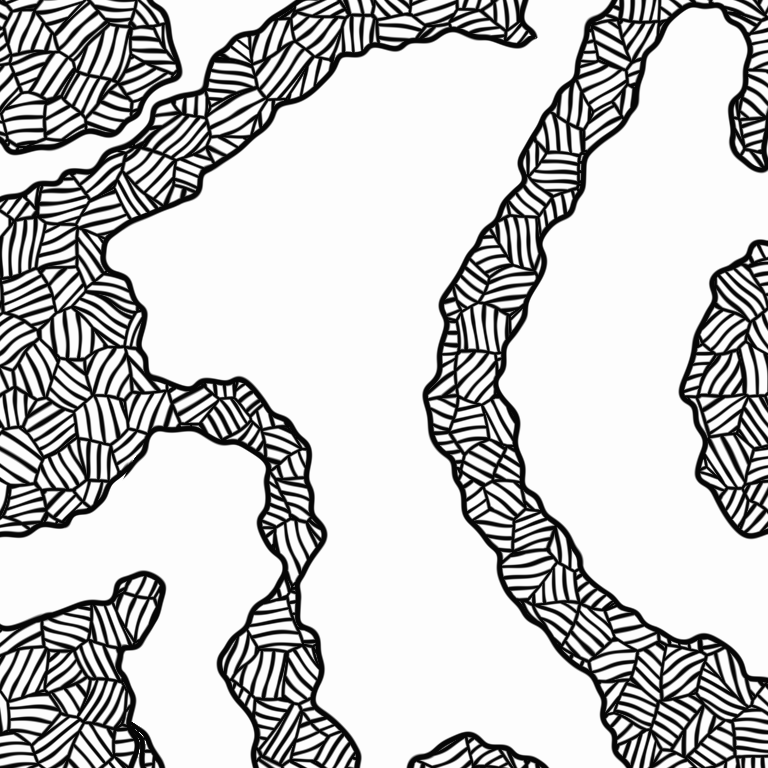
Write a Shadertoy shader that draws this pattern.

```glsl
// Winding ink veins around blank voids, filled with patches of hand-drawn hatching.

const vec3 PAPER = vec3(0.992);
const vec3 INK = vec3(0.025);
const float SOFTNESS = 0.0029;   // width of the blurred pen edge

vec2 hash22(vec2 p) {
    vec3 q = fract(p.xyx * vec3(0.1031, 0.1030, 0.0973));
    q += dot(q, q.yzx + 33.33);
    return fract((q.xx + q.yz) * q.zy);
}

// Layered sines that bend straight shapes into hand-drawn ones.
vec2 wobble(vec2 p, float freq, float amp) {
    return amp * vec2(sin(freq * p.y + 1.6 * sin(freq * 0.6 * p.x)),
                      sin(freq * p.x * 1.1 + 1.7 + 1.6 * sin(freq * 0.7 * p.y)));
}

float smoothUnion(float a, float b, float k) {
    float h = max(k - abs(a - b), 0.0) / k;
    return min(a, b) - 0.25 * h * h * k;
}

float ellipse(vec2 p, vec2 center, vec2 radii) {
    return (length((p - center) / radii) - 1.0) * min(radii.x, radii.y);
}

float capsule(vec2 p, vec2 a, vec2 b, float radius) {
    vec2 ab = b - a;
    return length(p - a - ab * clamp(dot(p - a, ab) / dot(ab, ab), 0.0, 1.0)) - radius;
}

// S-shaped vein climbing from the left edge to the top.
float risingVein(vec2 p, float halfWidth) {
    float center = 0.69 + 0.31 * smoothstep(0.0, 0.55, p.x);
    float slope = 0.8 * smoothstep(0.0, 0.25, p.x) * smoothstep(0.55, 0.3, p.x);
    float d = abs(p.y - center) / sqrt(1.0 + slope * slope) - halfWidth;
    return max(d, p.x - 0.69);
}

// Arch that turns into a vertical stem of changing width.
float archVein(vec2 p, vec2 center, float radius) {
    float bend = 0.03 * smoothstep(0.3, 0.12, p.y) - 0.05 * smoothstep(0.12, 0.0, p.y);
    vec2 q = vec2(p.x + bend, p.y) - center;
    float width = 0.031 - 0.018 * exp(-pow((p.y - 0.25) / 0.035, 2.0))
                + 0.028 * smoothstep(0.22, 0.14, p.y);
    float d = abs(length(vec2(q.x, max(q.y, 0.0))) - radius) - width;
    return max(d, 0.18 - p.x);
}

// Hyperbolic vein that swells into a broad foot.
float bowedVein(vec2 p, float middle, float halfWidth) {
    float foot = smoothstep(0.26, 0.1, p.y);
    float v = p.y - middle;
    float center = 0.53 + sqrt(0.0064 + 0.38 * v * v) + 0.1 * foot;
    return (abs(p.x - center) - halfWidth - 0.07 * foot) * 0.88;
}

float veins(vec2 p) {
    p += wobble(p, 41.0, 0.009) + wobble(p + 0.37, 103.0, 0.0035);
    float d = risingVein(p, 0.049);
    d = smoothUnion(d, ellipse(p, vec2(0.03, 0.51), vec2(0.165, 0.21)), 0.03);
    d = smoothUnion(d, archVein(p, vec2(0.25, 0.345), 0.13), 0.02);
    d = min(d, ellipse(p, vec2(0.06, 0.94), vec2(0.165, 0.13)));
    float arm = capsule(p, vec2(0.05, 0.15), vec2(0.19, 0.215), 0.03);
    d = min(d, smoothUnion(arm, ellipse(p, vec2(0.02, 0.06), vec2(0.16, 0.13)), 0.03));
    d = min(d, ellipse(p, vec2(0.62, -0.01), vec2(0.085, 0.045)));
    float arch = capsule(p, vec2(0.82, 1.005), vec2(0.98, 1.005), 0.018);
    arch = smoothUnion(arch, capsule(p, vec2(0.995, 1.0), vec2(0.98, 0.81), 0.022), 0.03);
    d = min(d, smoothUnion(arch, bowedVein(p, 0.5, 0.048), 0.03));
    return min(d, ellipse(p, vec2(1.0, 0.49), vec2(0.1, 0.19)));
}

vec2 cellSeed(vec2 cell) {
    return cell + 0.1 + 0.8 * hash22(cell);
}

// Cellular noise: xy = nearest cell, z = distance to its border.
vec3 patches(vec2 p) {
    vec2 base = floor(p), nearest = base, toSeed = vec2(8.0);
    for (int i = 0; i < 9; i++) {
        vec2 cell = base + vec2(i % 3 - 1, i / 3 - 1);
        vec2 r = cellSeed(cell) - p;
        if (dot(r, r) < dot(toSeed, toSeed)) { toSeed = r; nearest = cell; }
    }
    float border = 8.0;
    for (int i = 0; i < 25; i++) {
        vec2 cell = nearest + vec2(i % 5 - 2, i / 5 - 2);
        vec2 r = cellSeed(cell) - p;
        vec2 gap = r - toSeed;
        if (dot(gap, gap) > 1e-4) border = min(border, dot(0.5 * (r + toSeed), normalize(gap)));
    }
    return vec3(nearest, border);
}

// Distance to the nearest parallel stroke of a patch.
float hatch(vec2 p, vec2 cell) {
    vec2 rnd = hash22(cell + 71.0);
    float angle = 3.14159 * rnd.x;
    float spacing = mix(0.0122, 0.0168, rnd.y);
    float across = dot(p, vec2(cos(angle), sin(angle))) / spacing + rnd.y * 7.0;
    return abs(fract(across) - 0.5) * spacing;
}

float stroke(float d, float halfWidth) {
    return 1.0 - smoothstep(halfWidth - 0.5 * SOFTNESS, halfWidth + 0.5 * SOFTNESS, d);
}

void mainImage(out vec4 fragColor, in vec2 fragCoord) {
    vec2 p = fragCoord / iResolution.xy;

    // Vein outline, with its distance made even by the local gradient.
    float d = veins(p);
    vec2 e = vec2(0.001, 0.0);
    vec2 grad = vec2(veins(p + e.xy) - d, veins(p + e.yx) - d) / e.x;
    d /= clamp(length(grad), 0.5, 2.5);

    // Hatching patches inside, drawn with a slightly unsteady pen.
    vec2 penPos = p + wobble(p, 67.0, 0.0022);
    float patchSize = 0.054;
    vec3 patchInfo = patches(penPos / patchSize);
    float penWidth = 0.0024 + 0.0004 * sin(p.x * 83.0 + 3.0 * sin(p.y * 59.0));
    float lines = max(stroke(hatch(penPos, patchInfo.xy), penWidth),
                      stroke(patchInfo.z * patchSize, 0.0022));
    float inside = 1.0 - smoothstep(-0.5 * SOFTNESS, 0.5 * SOFTNESS, d);
    float ink = max(lines * inside, stroke(abs(d), 0.0037));

    fragColor = vec4(mix(PAPER, INK, ink), 1.0);
}
```
